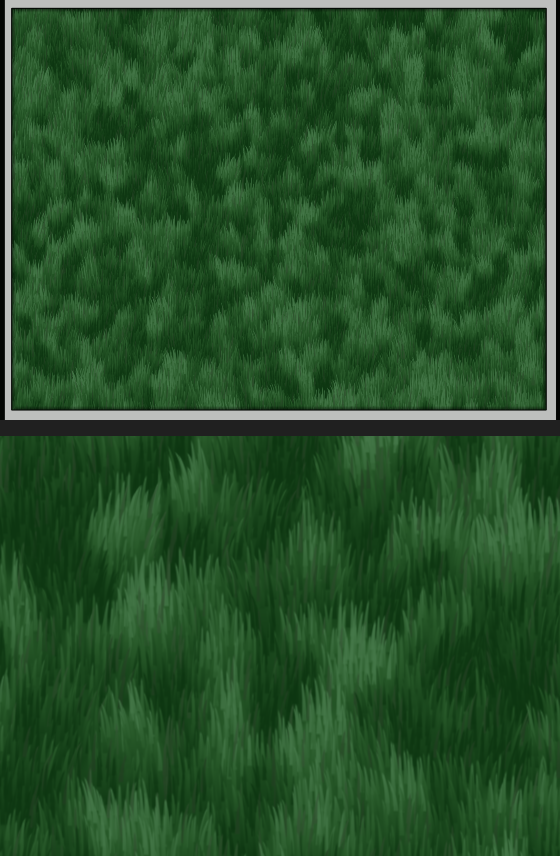
Top: the whole. Bottom: its middle third, enlarged.
This texture is drawn by a Shadertoy shader. Its source:

```glsl
const vec3 BLACK = vec3(0.01, 0.02, 0.01);
const vec3 FRAME_GREY = vec3(0.74, 0.75, 0.74);
const vec3 SHADE_GREEN = vec3(0.05, 0.21, 0.065);
const vec3 LAWN_GREEN = vec3(0.155, 0.35, 0.16);
const vec3 TIP_GREEN = vec3(0.27, 0.47, 0.285);
const vec3 DRY_GREEN = vec3(0.18, 0.27, 0.17);

const vec2 TUFT_SIZE = vec2(0.036, 0.046);
const vec2 BLADE_CELL = vec2(0.0055, 0.009);

vec2 hash2(vec2 p) {
    vec3 q = fract(p.xyx * vec3(0.1031, 0.1030, 0.0973));
    q += dot(q, q.yzx + 33.33);
    return fract((q.xx + q.yz) * q.zy);
}

// Cellular tufts: x is brightness, y is sideways lean
vec2 tuftField(vec2 p) {
    vec2 cell = floor(p);
    vec2 total = vec2(0.0);
    float weightSum = 0.0;
    for (int j = -1; j <= 1; j++)
    for (int i = -1; i <= 1; i++) {
        vec2 id = cell + vec2(i, j);
        vec2 away = p - id - hash2(id);
        vec2 trait = hash2(id + 71.0);
        float weight = exp(-7.0 * dot(away, away));
        total += weight * vec2(trait.x + 0.45 * away.y, trait.y - 0.5 + 0.5 * away.x);
        weightSum += weight;
    }
    return total / weightSum;
}

vec3 grassColor(float tone) {
    vec3 low = mix(SHADE_GREEN, LAWN_GREEN, clamp(tone * 2.0, 0.0, 1.0));
    return mix(low, TIP_GREEN, clamp(tone * 2.0 - 1.0, 0.0, 1.0));
}

// Coverage of one tapered blade; along runs from root (0) to tip (1)
float bladeMask(float across, float along, float halfWidth, float blur) {
    float width = halfWidth * (1.0 - 0.75 * along);
    float body = 1.0 - smoothstep(width - blur, width + blur, abs(across));
    return body * smoothstep(0.0, 0.1, along) * (1.0 - smoothstep(0.85, 1.0, along));
}

// Rows are painted back to front, so lower roots overlap higher ones
vec3 lawn(vec2 p, float blur) {
    vec2 cell = floor(p / BLADE_CELL);
    vec3 color = grassColor(0.3 + 0.4 * (tuftField(p / TUFT_SIZE).x - 0.5));
    for (int row = 0; row <= 4; row++)
    for (int col = -2; col <= 2; col++) {
        vec2 id = cell + vec2(col, -row);
        vec2 jitter = hash2(id);
        vec2 trait = hash2(id + 193.0);
        vec2 root = (id + jitter) * BLADE_CELL;
        float bladeLength = mix(0.022, 0.037, trait.x);
        float along = (p.y - root.y) / bladeLength;
        if (along <= 0.0 || along >= 1.0) continue;

        vec2 tuft = tuftField(root / TUFT_SIZE);
        float lean = 0.010 * tuft.y + 0.006 * (trait.y - 0.5);
        float across = p.x - root.x - lean * along * along;
        float tone = 0.46 + 1.15 * (tuft.x - 0.5)
                   + 0.55 * (jitter.x - 0.5) + 0.35 * (along - 0.5);
        vec3 blade = grassColor(tone);
        blade = mix(blade, DRY_GREEN, 0.6 * step(0.9, trait.y));
        color = mix(color, blade, 0.75 * bladeMask(across, along, 0.0021, blur));
    }
    return color;
}

// Signed distance to a box given by two corners
float boxDistance(vec2 p, vec2 low, vec2 high) {
    vec2 d = abs(p - 0.5 * (low + high)) - 0.5 * (high - low);
    return length(max(d, 0.0)) + min(max(d.x, d.y), 0.0);
}

float inside(float d, float blur) {
    return 1.0 - smoothstep(-blur, blur, d);
}

void mainImage(out vec4 fragColor, in vec2 fragCoord) {
    float pixel = 1.0 / iResolution.y;
    float aspect = iResolution.x * pixel;
    vec2 p = fragCoord * pixel;
    float blur = max(0.6 * pixel, 0.0012);

    float panel = boxDistance(p, vec2(0.0115, -0.1), vec2(aspect - 0.0095, 1.1));
    float lawnEdge = boxDistance(p, vec2(0.029, 0.025), vec2(aspect - 0.034, 0.979));

    // Grey frame, dark outline, then grass shaded at its border
    vec3 color = mix(BLACK, FRAME_GREY, inside(panel, blur));
    color = mix(color, BLACK, inside(lawnEdge - 0.0025, blur));
    if (lawnEdge < blur) {
        float borderShade = mix(0.62, 1.0, smoothstep(0.0, 0.010, -lawnEdge));
        vec3 grass = lawn(p, max(pixel * 0.5, 0.0011)) * borderShade;
        color = mix(color, grass, inside(lawnEdge, blur));
    }
    fragColor = vec4(color, 1.0);
}
```
